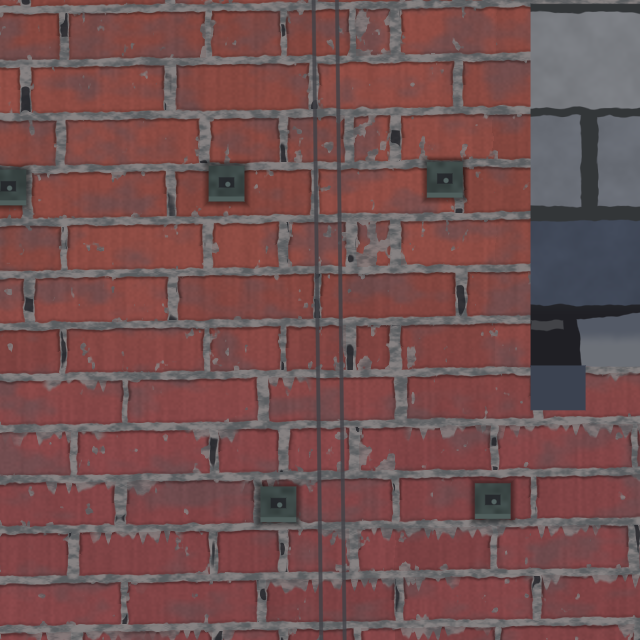
A Shadertoy shader for this texture:

```glsl
// Weathered red brick wall with smeared mortar, metal brackets, two cables and a block-filled opening.

// Courses, measured downward from the top edge
const float FIRST_BED = 0.0104;    // first bed joint
const float PITCH = 0.0841;        // height of the first course
const float SHRINK = 0.000286;     // loss of height per course
const float TILT = 0.014;
const float LAST_UPPER = 6.5;      // bond changes below this course
const float BED_HALF = 0.0062;
const float HEADER_X = 0.443;      // joint that splits a stretcher in even courses
const float CLOSER_X = 0.618;      // extra joint beside the opening
const float OPENING_X = 0.829;
const float SOFT = 0.0014;

const vec3 BRICK_UPPER = vec3(0.53, 0.285, 0.255);
const vec3 BRICK_LOWER = vec3(0.50, 0.265, 0.272);
const vec3 SOOT = vec3(0.40, 0.30, 0.31);
const vec3 MORTAR_DARK = vec3(0.35, 0.36, 0.37);
const vec3 MORTAR_LIGHT = vec3(0.52, 0.50, 0.50);
const vec3 BLOCK_LIGHT = vec3(0.47, 0.48, 0.50);
const vec3 BLOCK_DARK = vec3(0.25, 0.28, 0.34);
const vec3 BLOCK_JOINT = vec3(0.20, 0.21, 0.22);
const vec3 GAP = vec3(0.12, 0.12, 0.14);
const vec3 METAL = vec3(0.22, 0.26, 0.255);
const vec3 CABLE = vec3(0.25, 0.25, 0.27);

float hash(vec2 p) {
    vec3 q = fract(p.xyx * 0.1031);
    q += dot(q, q.yzx + 33.33);
    return fract((q.x + q.y) * q.z);
}

float noise(vec2 p) {
    vec2 i = floor(p), f = fract(p);
    f = f * f * (3.0 - 2.0 * f);
    return mix(mix(hash(i), hash(i + vec2(1, 0)), f.x),
               mix(hash(i + vec2(0, 1)), hash(i + vec2(1, 1)), f.x), f.y);
}

float fbm(vec2 p) {
    return (noise(p) * 4.0 + noise(p * 2.1 + 17.0) * 2.0 + noise(p * 4.3 + 41.0)) / 7.0;
}

float bump(float x, float width) { return exp(-x * x / (width * width)); }

float fill(float d) {
    float s = max(SOFT, 0.7 / iResolution.y);
    return smoothstep(s, -s, d);
}

float box(vec2 p, vec2 center, vec2 halfSize) {
    vec2 q = abs(p - center) - halfSize;
    return max(q.x, q.y);
}

vec3 wall(vec2 p) {
    vec2 w = p + 0.006 * (vec2(fbm(p * 60.0), fbm(p * 60.0 + 70.0)) - 0.5);
    float y = w.y + TILT * (w.x - 0.4) - FIRST_BED;
    float course = (PITCH - sqrt(PITCH * PITCH - 4.0 * SHRINK * y)) / (2.0 * SHRINK);
    float row = floor(course), t = course - row;
    bool even = mod(row, 2.0) < 0.5, upper = row < LAST_UPPER;

    // Head joints: regular stretchers, plus the cut bricks of even courses
    float len = upper ? 0.225 : (even ? 0.219 : 0.215);
    float start = upper ? (even ? 0.098 : 0.043) : (even ? 0.117 : 0.193);
    float u = (w.x - start - 0.01 * (hash(vec2(row, 3)) - 0.5)) / len;
    float k = floor(u + 0.5);
    if (upper && even) k = min(k, 2.0);
    float head = abs(u - k) * len - mix(0.004, 0.010, hash(vec2(k + 9.0, row + 5.0)));
    if (even) head = min(head, abs(w.x - HEADER_X) - mix(0.004, 0.009, hash(vec2(row, 8))));
    if (even && upper) head = min(head, abs(w.x - CLOSER_X) - 0.009);
    float bed = min(t, 1.0 - t) * (PITCH - 2.0 * SHRINK * row) - BED_HALF;
    float d = min(bed, head);

    // Brick face: tone per brick, soot and vertical grooves
    float id = floor(u) + (even ? 0.3 * step(HEADER_X, w.x) + 0.4 * step(CLOSER_X, w.x) : 0.0);
    vec3 brick = mix(BRICK_UPPER, BRICK_LOWER, smoothstep(0.35, 0.75, p.y));
    brick *= 0.95 + 0.10 * hash(vec2(id * 10.0 + 40.0, row + 20.0));
    brick = mix(brick, SOOT, 0.7 * smoothstep(0.45, 0.8, fbm(p * vec2(14, 22) + row)));
    brick *= 0.96 + 0.08 * noise(p * vec2(170, 9)) + 0.06 * (noise(p * 260.0) - 0.5);
    brick *= 1.0 - 0.32 * bump(d - 0.001, 0.003) * (0.4 + 0.6 * step(t, 0.5));

    // Mortar, smears around the cut bricks and drips under some beds
    vec3 mortar = mix(MORTAR_DARK, MORTAR_LIGHT, smoothstep(0.2, 0.75, fbm(p * vec2(70, 130))));
    float zone = even ? (upper ? 1.0 : 0.55) * bump(p.x - 0.575, 0.07) + 0.6 * bump(p.x - 0.32, 0.025) : 0.0;
    float smear = smoothstep(0.77, 0.85, fbm(p * vec2(62, 44)) + 0.25 * zone + 0.08 * exp(-max(d, 0.0) / 0.006));
    float patchy = smoothstep(0.55, 0.7, noise(vec2(p.x * 9.0, row * 7.0)));
    float drip = upper ? 0.0 : patchy * smoothstep(0.04, -0.04, t - 0.34 * noise(vec2(p.x * 130.0, row)));
    vec3 col = mix(brick, mortar, max(fill(d), 0.85 * max(smear, drip)));

    // Open holes in the head joints
    float hole = smoothstep(0.70, 0.78, noise(p * vec2(75, 42) + 30.0));
    return mix(col, GAP, 0.8 * hole * fill(head + 0.002) * step(0.0, bed));
}

vec3 opening(vec2 p) {
    vec2 w = p + 0.008 * (vec2(fbm(p * 40.0), fbm(p * 40.0 + 50.0)) - 0.5);
    vec3 col = mix(BLOCK_JOINT, GAP, smoothstep(0.42, 0.5, p.y));
    for (int i = 0; i < 3; i++) {
        float f = float(i);
        float d = box(w, vec2(0.95, 0.094 + 0.158 * f), vec2(0.2, 0.075 - 0.0045 * f));
        if (i == 1) d = max(d, 0.013 - abs(w.x - 0.921));
        vec3 block = mix(BLOCK_LIGHT, BLOCK_DARK, 0.1 * f + 0.2 * f * f);
        col = mix(col, block * (0.93 + 0.14 * fbm(p * 30.0)), fill(d));
    }
    // Sill and a broken piece beside it
    float sill = max(0.905 - w.x + 0.1 * (w.y - 0.53), 0.5 - 0.12 * (w.x - 0.9) - w.y);
    vec3 sillTone = mix(BLOCK_DARK, BLOCK_LIGHT, 0.35 + 0.4 * smoothstep(0.515, 0.54, w.y));
    col = mix(col, sillTone, fill(sill));
    return mix(col, MORTAR_DARK, 0.6 * fill(box(w, vec2(0.855, 0.508), vec2(0.025, 0.007))));
}

void mainImage(out vec4 fragColor, in vec2 fragCoord) {
    vec2 p = fragCoord / iResolution.xy;
    p.y = 1.0 - p.y;
    vec3 col = wall(p);

    // Opening and the slab under its corner
    float hollow = max(OPENING_X - p.x, max(0.006 - p.y, p.y - 0.573));
    col = mix(col, opening(p), fill(hollow));
    col = mix(col, BLOCK_DARK * 0.92, fill(box(p, vec2(0.872, 0.606), vec2(0.043, 0.035))));

    // Brackets: three in the upper line, two in the lower
    for (int i = 0; i < 5; i++) {
        float f = float(i);
        vec2 c = i < 3 ? vec2(0.013 + 0.341 * f, 0.293 - 0.006 * f)
                       : vec2(0.435 + 0.335 * (f - 3.0), 0.788 - 0.005 * (f - 3.0));
        vec2 q = p - c;
        col *= 1.0 - 0.4 * smoothstep(0.012, 0.0, box(q, vec2(0), vec2(0.028)));
        vec3 metal = METAL * (0.9 + 0.3 * noise(p * 90.0));
        metal = mix(metal, METAL * 1.4, fill(abs(q.y - 0.024) - 0.004));
        metal = mix(metal, GAP, 0.75 * fill(box(q, vec2(0, -0.002), vec2(0.012, 0.008))));
        metal = mix(metal, METAL * 1.5, fill(length(q - vec2(0.002, 0.001)) - 0.004));
        col = mix(col, metal, fill(box(q, vec2(0), vec2(0.028))));
    }

    // Two hanging cables
    for (int i = 0; i < 2; i++) {
        float x = 0.490 + 0.0365 * float(i) + 0.012 * p.y;
        col = mix(col, CABLE, 0.8 * fill(abs(p.x - x) - 0.003));
    }
    fragColor = vec4(col, 1.0);
}
```
